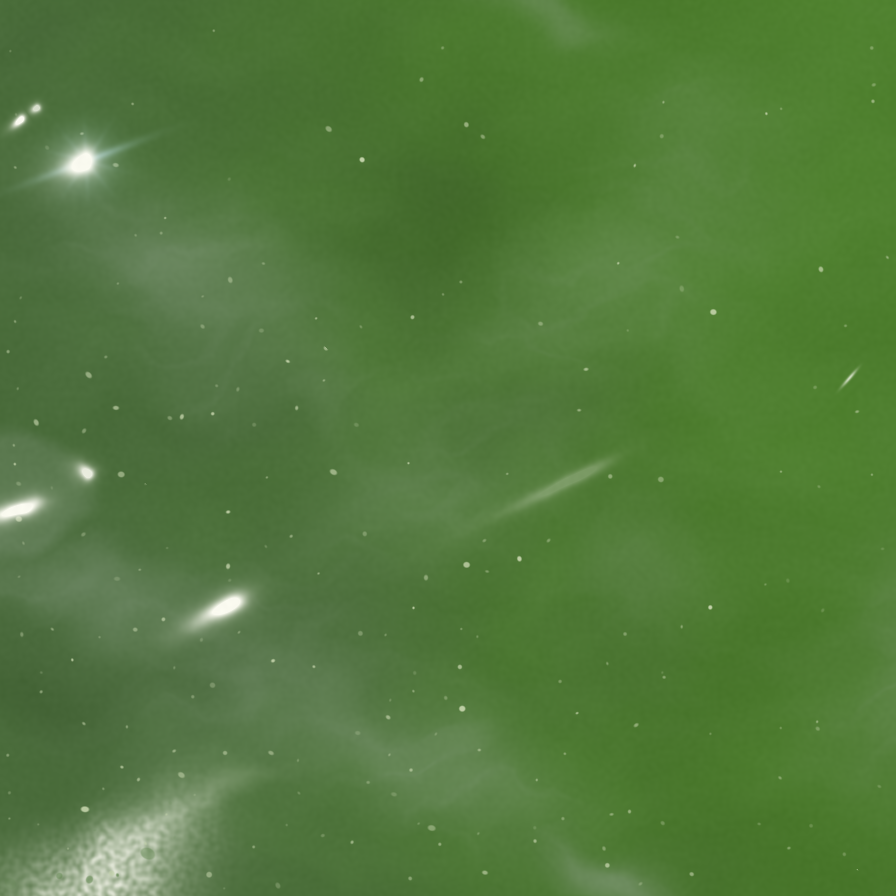
A Shadertoy shader for this texture:

```glsl
const vec3 SHADED_GREEN = vec3(0.285, 0.420, 0.225);
const vec3 SUNLIT_GREEN = vec3(0.285, 0.468, 0.165);
const vec3 HAZE_COLOR = vec3(0.56, 0.63, 0.55);
const vec3 SPECK_COLOR = vec3(0.76, 0.82, 0.66);
const vec3 GLINT_COLOR = vec3(0.98, 0.98, 0.94);
const vec3 RAY_COLOR = vec3(0.62, 0.76, 0.72);

vec2 hash2(vec2 p) {
    vec3 q = fract(p.xyx * vec3(0.1031, 0.1030, 0.0973));
    q += dot(q, q.yzx + 33.33);
    return fract((q.xx + q.yz) * q.zy);
}
float cornerSlope(vec2 cell, vec2 f, vec2 corner) {
    return dot(hash2(cell + corner) * 2.0 - 1.0, f - corner);
}
float gradientNoise(vec2 p) {
    vec2 cell = floor(p), f = fract(p);
    vec2 u = f * f * f * (f * (f * 6.0 - 15.0) + 10.0);
    float low = mix(cornerSlope(cell, f, vec2(0, 0)), cornerSlope(cell, f, vec2(1, 0)), u.x);
    float high = mix(cornerSlope(cell, f, vec2(0, 1)), cornerSlope(cell, f, vec2(1, 1)), u.x);
    return mix(low, high, u.y);
}
float fbm(vec2 p) {
    float sum = 0.0, amplitude = 1.0;
    for (int i = 0; i < 4; i++) {
        sum += amplitude * gradientNoise(p);
        p = mat2(1.6, 1.2, -1.2, 1.6) * p + 17.0;
        amplitude *= 0.5;
    }
    return sum;
}
// Offset from a centre, turned by an angle and scaled to unit radii
vec2 localFrame(vec2 p, vec2 center, vec2 radii, float angle) {
    vec2 d = p - center;
    float c = cos(angle), s = sin(angle);
    return vec2(c * d.x + s * d.y, c * d.y - s * d.x) / radii;
}
float smudge(vec2 p, vec2 center, vec2 radii, float angle) {
    vec2 q = localFrame(p, center, radii, angle);
    return exp(-dot(q, q));
}
// Bright streak with a short head, a long tail and a faint halo
float glint(vec2 p, vec2 center, vec2 radii, float angle) {
    vec2 q = localFrame(p, center, radii, angle);
    q.x *= q.x > 0.0 ? 1.6 : 0.75;
    float r2 = dot(q, q);
    return min(1.0, 1.2 * exp(-r2) + 0.25 * exp(-0.25 * r2));
}
float specks(vec2 p, float cells, float share, float maxRadius, float pixel) {
    vec2 cell = floor(p * cells), place = hash2(cell), trait = hash2(cell + 71.0);
    float radius = mix(0.0010, maxRadius, trait.y * trait.y);
    vec2 stretch = vec2(1.0 + 0.5 * place.x, 1.0);
    float d = length(localFrame(p, (cell + 0.2 + 0.6 * place) / cells, stretch, 6.3 * trait.y));
    float cover = 1.0 - smoothstep(radius - pixel, radius + pixel, d);
    return step(trait.x, share) * cover * mix(0.3, 1.0, place.y);
}
float haze(vec2 p) {
    float h = 0.36 * smudge(p, vec2(0.19, 0.70), vec2(0.15, 0.065), -0.35);
    h += 0.20 * smudge(p, vec2(0.28, 0.58), vec2(0.14, 0.06), -0.2);
    h += 0.36 * smudge(p, vec2(0.07, 0.35), vec2(0.18, 0.05), -0.25);
    h += 0.30 * smudge(p, vec2(0.30, 0.24), vec2(0.14, 0.09), 0.5);
    h += 0.24 * smudge(p, vec2(0.48, 0.15), vec2(0.17, 0.06), -0.5);
    h += 0.24 * smudge(p, vec2(0.52, 0.48), vec2(0.20, 0.08), 0.5);
    h += 0.18 * smudge(p, vec2(0.64, 0.67), vec2(0.14, 0.08), 0.4);
    h += 0.17 * smudge(p, vec2(0.72, 0.34), vec2(0.09, 0.10), 0.0);
    h += 0.32 * smudge(p, vec2(1.00, 0.27), vec2(0.08, 0.13), 0.0);
    h += 0.45 * smudge(p, vec2(0.70, 0.00), vec2(0.07, 0.025), -0.3);
    h += 0.25 * smudge(p, vec2(0.61, 0.99), vec2(0.07, 0.025), -0.3);
    return h + 0.14 * smudge(p, vec2(0.78, 0.83), vec2(0.11, 0.09), -0.3);
}
float glints(vec2 p) {
    float g = glint(p, vec2(0.096, 0.820), vec2(0.017, 0.012), 0.4);
    g = max(g, glint(p, vec2(0.024, 0.867), vec2(0.008, 0.004), 0.7));
    g = max(g, 0.8 * glint(p, vec2(0.042, 0.880), vec2(0.005, 0.004), 0.5));
    g = max(g, glint(p, vec2(0.026, 0.433), vec2(0.028, 0.008), 0.3));
    g = max(g, 0.9 * glint(p, vec2(0.098, 0.470), vec2(0.009, 0.008), -0.7));
    g = max(g, glint(p, vec2(0.257, 0.325), vec2(0.027, 0.009), 0.48));
    g = max(g, 0.26 * glint(p, vec2(0.645, 0.468), vec2(0.055, 0.006), 0.45));
    return max(g, 0.75 * smudge(p, vec2(0.948, 0.578), vec2(0.012, 0.0018), 0.85));
}
float starRays(vec2 p, vec2 center) {
    float rays = 0.5 * smudge(p, center, vec2(0.062, 0.005), 0.36);
    for (int i = 0; i < 5; i++)
        rays += 0.15 * smudge(p, center, vec2(0.034, 0.003), 0.36 + 0.63 * float(i));
    return rays + 0.35 * smudge(p, center, vec2(0.035), 0.0);
}
void mainImage(out vec4 fragColor, in vec2 fragCoord) {
    vec2 p = fragCoord / iResolution.y;
    float pixel = 1.0 / iResolution.y;
    // Swirling water with darker pools
    vec2 swirl = p + 0.06 * vec2(fbm(p * 4.5), fbm(p * 4.5 + 9.3));
    float cloud = fbm(swirl * vec2(3.0, 5.0) + 4.0);
    float sun = smoothstep(0.05, 0.8, p.x + 0.25 * (p.y - 0.5) + 0.15 * cloud);
    vec3 color = mix(SHADED_GREEN, SUNLIT_GREEN, sun);
    float pool = smudge(swirl, vec2(0.49, 0.74), vec2(0.13, 0.10), 0.5)
        + smudge(swirl, vec2(0.08, 0.24), vec2(0.14, 0.05), -0.2);
    color *= 1.0 + 0.07 * cloud - 0.07 * pool + 0.09 * smoothstep(0.5, 1.1, p.x) * p.y;
    // Milky haze with curling filaments and a pale dome
    vec2 curl = swirl + 0.035 * vec2(fbm(swirl * 9.0), fbm(swirl * 9.0 + 5.7));
    float ridge = 1.0 - smoothstep(0.0, 0.16, abs(gradientNoise(curl * vec2(8.0, 17.0))));
    float veil = haze(swirl) * (1.0 + 0.8 * cloud) + 0.06 * max(cloud + 0.2, 0.0);
    veil += 0.05 * (ridge - 0.3) * smoothstep(0.03, 0.2, veil) + 0.05 * fbm(curl * vec2(9.0, 20.0));
    float dome = length(localFrame(swirl, vec2(0.02, 0.455), vec2(0.095, 0.064), -0.2));
    veil += 0.25 * (1.0 - smoothstep(0.7, 1.1, dome));
    color = mix(color, HAZE_COLOR, clamp(veil, 0.0, 1.0));
    // Foam patch, its trailing arm and bubbles
    float foam = smudge(swirl, vec2(0.11, 0.02), vec2(0.10, 0.062), 0.2);
    float froth = 0.85 + 0.5 * gradientNoise(p * 130.0) + 0.5 * cloud;
    float arm = 0.15 * smudge(swirl, vec2(0.24, 0.09), vec2(0.10, 0.014), 0.4);
    color = mix(color, GLINT_COLOR, clamp(foam * froth + arm, 0.0, 0.85));
    color = mix(color, SHADED_GREEN * 1.2, 0.7 * foam * specks(p + 3.0, 34.0, 0.3, 0.007, pixel));
    // Floating specks, denser toward the lower left
    float density = mix(0.40, 0.10, smoothstep(0.2, 1.0, 0.5 * p.x + 0.7 * p.y));
    float floating = specks(p, 18.0, density, 0.0032, pixel);
    floating = max(floating, 0.7 * specks(p + 5.0, 29.0, density * 0.6, 0.0022, pixel));
    color = mix(color, SPECK_COLOR, floating);
    // Sun glints and fine grain
    color = mix(color, RAY_COLOR, clamp(starRays(p, vec2(0.096, 0.82)), 0.0, 1.0));
    color = mix(color, GLINT_COLOR, glints(p + 0.004 * gradientNoise(p * 40.0)));
    color += 0.014 * gradientNoise(p * 140.0);
    fragColor = vec4(clamp(color, 0.0, 1.0), 1.0);
}
```
